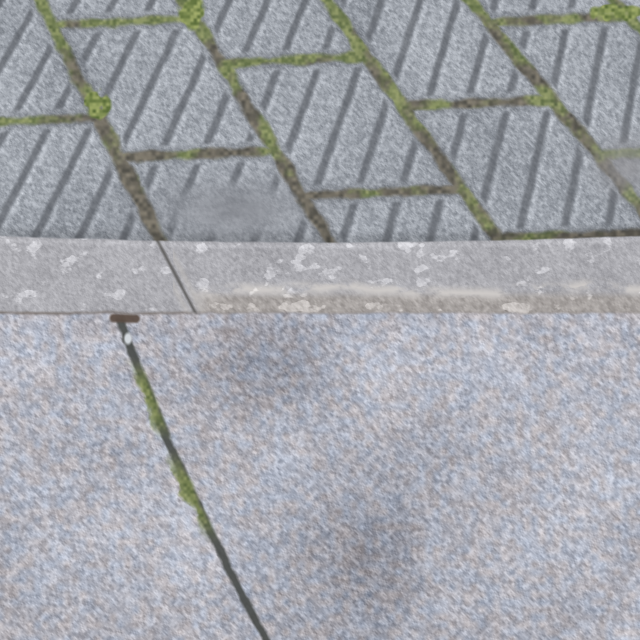
Write a Shadertoy shader that draws this texture.

```glsl
float hash(vec2 p) {
    vec3 q = fract(vec3(p.xyx) * 0.1031);
    q += dot(q, q.yzx + 33.33);
    return fract((q.x + q.y) * q.z);
}

float noise(vec2 p) {
    vec2 i = floor(p), f = fract(p);
    f = f * f * (3.0 - 2.0 * f);
    return mix(mix(hash(i), hash(i + vec2(1, 0)), f.x),
               mix(hash(i + vec2(0, 1)), hash(i + vec2(1, 1)), f.x), f.y);
}

float fbm(vec2 p) {
    float sum = 0.0, weight = 0.5;
    for (int i = 0; i < 4; i++) {
        sum += weight * noise(p);
        p = mat2(1.6, 1.2, -1.2, 1.6) * p + 7.3;
        weight *= 0.5;
    }
    return sum / 0.9375;
}

// Soft coverage: 1 inside the given radius, 0 outside
float band(float dist, float radius, float soft) {
    return 1.0 - smoothstep(radius - soft, radius + soft, abs(dist));
}

float spot(vec2 p, vec2 centre, vec2 size) {
    vec2 d = (p - centre) / size;
    return exp(-dot(d, d));
}

float segmentDist(vec2 p, vec2 a, vec2 b) {
    vec2 ab = b - a;
    return length(p - a - ab * clamp(dot(p - a, ab) / dot(ab, ab), 0.0, 1.0));
}

// Signed distance to the nearest line of a repeated set
float repeatDist(float x, float period) {
    return (fract(x / period + 0.5) - 0.5) * period;
}

// Grains stretched along one diagonal
float grain(vec2 p, float scale) {
    vec2 q = vec2(p.x + p.y, (p.x - p.y) * 1.7) * scale;
    return 0.6 * noise(q) + 0.4 * noise(q * 2.1 + 19.0) - 0.5;
}

vec3 mossColor(vec2 p, float green) {
    vec3 soil = mix(vec3(0.29, 0.28, 0.25), vec3(0.52, 0.49, 0.43), noise(p * 150.0));
    vec3 leaf = mix(vec3(0.34, 0.41, 0.22), vec3(0.63, 0.67, 0.42), noise(p * 190.0 + 5.0));
    return mix(soil, leaf, green);
}

vec3 paving(vec2 p) {
    float wobble = fbm(p * 38.0) - 0.5;
    float t = p.y / 0.371;
    float spacing = 0.224 + 0.0404 * t;
    float u = (p.x - 0.0625 - 0.185 * t) / spacing;
    float column = floor(u);
    float rowStart = 0.039 + 0.056 * column + 0.0039 * column * column - 0.0104 * fract(u);
    float longDist = abs(repeatDist(u, 1.0)) * spacing * 0.84;
    float crossDist = abs(repeatDist(p.y - rowStart, 0.207));
    float edgeDist = min(longDist, crossDist + 0.002);

    // Worn stone
    float cloud = fbm(p * 9.0) - 0.5;
    vec3 col = vec3(0.615, 0.635, 0.665) + 0.12 * cloud + 0.26 * grain(p, 110.0);
    float patchMask = spot(p, vec2(0.365, 0.33), vec2(0.12, 0.05));
    col = mix(col, vec3(0.55, 0.56, 0.585) + 0.2 * (fbm(p * vec2(22, 60)) - 0.5), 0.8 * patchMask);

    // Fanned drainage grooves with a lit rim
    float k = p.y - 0.195;
    float fan = (p.x + 0.55 * k) / (1.0 + 0.38 * k);
    float grooveDist = repeatDist(fan - 0.078 + 0.004 * wobble, 0.0643);
    float inTile = smoothstep(0.013, 0.021, edgeDist) * (1.0 - smoothstep(0.3, 0.7, patchMask));
    col += 0.06 * inTile * band(grooveDist - 0.012, 0.003, 0.004);
    col = mix(col, vec3(0.415, 0.43, 0.455) + 0.12 * grain(p, 90.0),
              0.85 * inTile * band(grooveDist, 0.006, 0.004));

    // Joints, greener toward the upper left
    float joint = max(band(longDist + 0.012 * wobble, 0.0095, 0.004),
                      band(crossDist + 0.01 * wobble, 0.0065, 0.004));
    float green = smoothstep(0.38, 0.7, fbm(p * 26.0 + 3.0) + 0.22 - 0.8 * p.y - 0.1 * p.x);
    col *= 1.0 - 0.13 * band(edgeDist, 0.014, 0.006);
    col = mix(col, mossColor(p, 0.85 * green), 0.88 * joint);
    float tuft = spot(p, vec2(0.15, 0.165), vec2(0.025, 0.03)) + spot(p, vec2(0.3, 0.02), vec2(0.025, 0.03))
               + spot(p, vec2(0.96, 0.02), vec2(0.05, 0.015));
    col = mix(col, mossColor(p, 1.0), smoothstep(0.45, 0.75, tuft * (0.55 + noise(p * 95.0))));
    float silt = spot(p, vec2(0.98, 0.26), vec2(0.045, 0.04));
    return mix(col, vec3(0.57, 0.57, 0.585) + 0.1 * grain(p, 80.0), 0.8 * silt);
}

vec3 kerb(vec2 p) {
    float cloud = fbm(p * 15.0) - 0.5;
    vec3 col = vec3(0.665, 0.665, 0.685) + 0.1 * cloud + 0.16 * grain(p, 115.0);
    float rightStone = smoothstep(0.29, 0.33, p.x);
    // Bright chipped ridge above a brownish arris
    float ridge = 0.452 + 0.026 * (fbm(vec2(p.x * 13.0, 2.0)) - 0.5);
    float chips = smoothstep(0.3, 0.6, fbm(p * vec2(30, 55)));
    col = mix(col, vec3(0.65, 0.625, 0.605) + 0.24 * grain(p, 90.0),
              0.75 * rightStone * smoothstep(0.452, 0.468, p.y));
    col = mix(col, vec3(0.81, 0.795, 0.785), rightStone * chips * band(p.y - ridge, 0.007, 0.009));
    col += 0.13 * smoothstep(0.64, 0.75, fbm(p * vec2(38, 52) + 11.0));
    float crack = segmentDist(p, vec2(0.246, 0.376), vec2(0.306, 0.49)) + 0.003 * cloud;
    col = mix(col, vec3(0.77, 0.755, 0.74), 0.5 * band(crack - 0.011, 0.004, 0.005) * step(0.27, p.x));
    return mix(col, vec3(0.36, 0.355, 0.35), 0.85 * band(crack, 0.0025, 0.0025));
}

vec3 slab(vec2 p) {
    float cloud = fbm(p * 7.0 + 4.0) - 0.5;
    vec3 col = vec3(0.7, 0.705, 0.742) + 0.13 * cloud + 0.3 * grain(p, 95.0);
    col += vec3(0.025, 0.0, -0.025) * (noise(p * 85.0 + 31.0) - 0.5) * 2.0;
    float stain = spot(p, vec2(0.57, 0.87), vec2(0.12, 0.14)) + 0.8 * spot(p, vec2(0.42, 0.56), vec2(0.13, 0.08));
    col -= 0.085 * stain;
    // Slanted joint with moss clumps
    float wobble = fbm(p * 45.0) - 0.5;
    float along = (p.y - 0.5) / 0.5;
    float jointX = mix(0.188, 0.416, along) - 0.012 * sin(3.14159 * along);
    float dist = (p.x - jointX) * 0.91 + 0.008 * wobble;
    float below = smoothstep(0.494, 0.505, p.y);
    col = mix(col, vec3(0.27, 0.28, 0.27), 0.88 * below * band(dist, 0.0058, 0.003));
    float clump = band(p.y - 0.625, 0.045, 0.025) + band(p.y - 0.775, 0.05, 0.03);
    float moss = clump * band(dist + 0.003, 0.009 + 0.016 * wobble, 0.005);
    col = mix(col, mossColor(p, 0.85), 0.9 * moss);
    col = mix(col, vec3(0.82, 0.84, 0.86), band(length((p - vec2(0.2, 0.529)) * vec2(1.2, 0.8)), 0.007, 0.003));
    // Soil under the kerb
    float plug = band(segmentDist(p, vec2(0.178, 0.497), vec2(0.212, 0.498)), 0.0065, 0.003);
    return mix(col, vec3(0.34, 0.285, 0.25), 0.9 * plug);
}

void mainImage(out vec4 fragColor, in vec2 fragCoord) {
    vec2 uv = fragCoord / iResolution.xy;
    vec2 p = vec2(uv.x, 1.0 - uv.y);
    float ripple = 0.005 * (fbm(vec2(p.x * 40.0, 8.0)) - 0.5);
    float kerbTop = 0.369 + 0.01 * sin(3.14159 * p.x) + 0.4 * ripple;
    float kerbBottom = 0.489 + ripple;

    vec3 col = paving(p);
    col *= 1.0 - 0.14 * smoothstep(kerbTop - 0.025, kerbTop, p.y);
    col = mix(col, kerb(p), smoothstep(kerbTop - 0.002, kerbTop + 0.002, p.y));
    col += 0.05 * band(p.y - kerbTop - 0.006, 0.003, 0.004);
    col = mix(col, slab(p), smoothstep(kerbBottom - 0.003, kerbBottom + 0.003, p.y));

    // Dark seam, fading to the right
    float seam = band(p.y - kerbBottom, 0.002, 0.003) * mix(0.8, 0.2, smoothstep(0.2, 0.4, p.x));
    col = mix(col, vec3(0.4, 0.36, 0.33), seam * (0.5 + 0.5 * noise(p * 60.0)));
    fragColor = vec4(clamp(col, 0.0, 1.0), 1.0);
}
```
